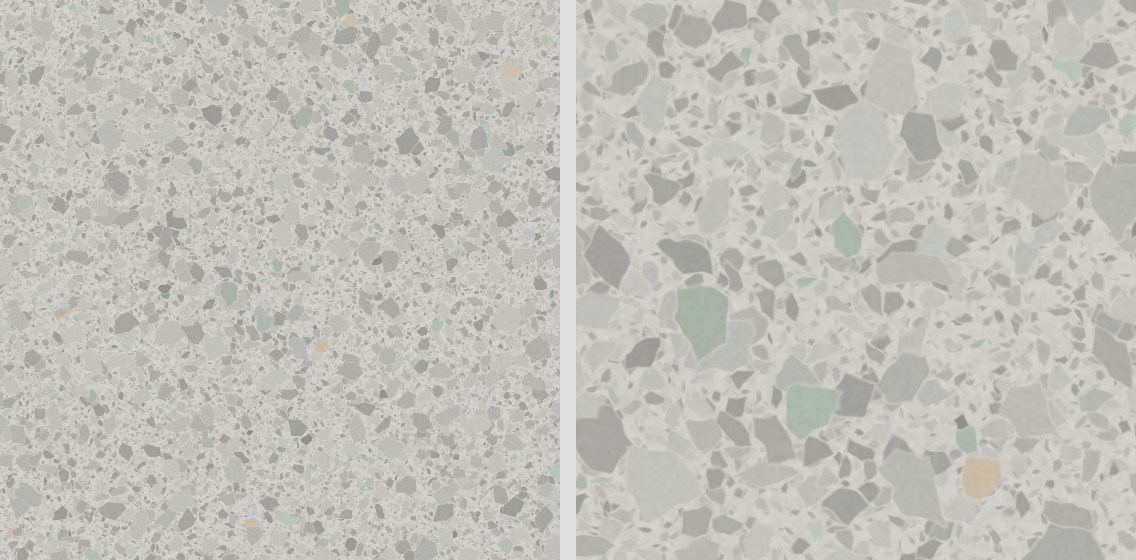
Left, the full canvas; right, a detail of the centre.
Reproduce this texture procedurally as a Shadertoy shader.

```glsl
// Pale grey terrazzo: angular stone chips of many sizes set in a light, grainy cement.

const float TAU = 6.28318;
const int   LAYERS = 5;
const float FINEST_GRID = 132.0;   // cells across the canvas, smallest chips
const float GRID_RATIO = 0.62;     // each layer is coarser by this factor
const float FINE_SHARE = 0.80;     // share of cells holding a chip
const float COARSE_SHARE = 0.52;
const int   CHIP_SIDES = 6;
const float EDGE_SOFTNESS = 0.0010;
const float RIM_WIDTH = 0.0016;    // clean cement around each chip
const float RIM_STRENGTH = 0.65;
const float LIGHT_TONE = 0.775;
const float DARK_TONE = 0.615;
const vec3  CEMENT = vec3(0.815, 0.805, 0.785);
const vec3  WARM_GREY = vec3(1.0, 0.984, 0.957);
const vec3  COOL_GREY = vec3(0.985, 0.995, 0.972);
const vec3  GREEN_TINT = vec3(0.94, 1.01, 0.97);
const vec3  TAN_TINT = vec3(1.05, 0.98, 0.89);
const vec3  RED_TINT = vec3(0.98, 0.80, 0.77);

float hash(vec2 p) {
    return fract(sin(dot(p, vec2(127.1, 311.7))) * 43758.5453);
}

float noise(vec2 p) {
    vec2 i = floor(p), f = fract(p);
    f = f * f * (3.0 - 2.0 * f);
    return mix(mix(hash(i), hash(i + vec2(1, 0)), f.x),
               mix(hash(i + vec2(0, 1)), hash(i + vec2(1, 1)), f.x), f.y);
}

// Signed distance to an irregular convex polygon, stretched along a random axis
float chipDistance(vec2 p, float radius, float stretch, vec2 seed) {
    float angle = TAU * hash(seed + 3.1);
    float c = cos(angle), s = sin(angle);
    p = mat2(c, -s, s, c) * p;
    p.y *= stretch;
    float d = -1e3;
    for (int i = 0; i < CHIP_SIDES; i++) {
        float k = float(i);
        float a = TAU * (k + 0.8 * hash(seed + 7.3 * k + 11.0)) / float(CHIP_SIDES);
        float reach = radius * mix(0.55, 1.0, hash(seed + 5.7 * k + 23.0));
        d = max(d, dot(p, vec2(cos(a), sin(a))) - reach);
    }
    return d / sqrt(stretch);
}

// Mostly light greys, with a few darker and a few tinted stones
vec3 chipColor(vec2 seed, float coarse) {
    float tone = mix(LIGHT_TONE, DARK_TONE, pow(hash(seed + 41.0), 1.7));
    tone -= 0.075 * step(0.93, hash(seed + 43.0));
    vec3 color = tone * mix(WARM_GREY, COOL_GREY, hash(seed + 47.0));
    float pick = hash(seed + 53.0);
    if (pick > 0.975) color *= GREEN_TINT;
    else if (pick > 0.955) color *= TAN_TINT;
    else if (pick > 0.948 && coarse < 0.6) color *= RED_TINT;
    return color;
}

vec3 cementColor(vec2 uv) {
    float grain = noise(uv * 330.0) - 0.5;
    float flecks = noise(uv * 150.0 + 31.0) - 0.5;
    float clouds = noise(uv * 9.0 + 71.0) - 0.5;
    return CEMENT + 0.040 * grain + 0.026 * flecks + 0.010 * clouds;
}

// Lay one grid of scattered chips over the colour so far
vec3 layChips(vec3 color, vec3 cement, vec2 uv, float grid, float coarse) {
    float soft = max(EDGE_SOFTNESS, 0.6 / iResolution.y);
    vec2 p = uv * grid;
    vec2 wobble = vec2(noise(uv * 130.0), noise(uv * 130.0 + 57.0)) - 0.5;
    float speckle = noise(uv * 360.0 + 19.0) - 0.5;
    for (int y = -1; y <= 1; y++)
    for (int x = -1; x <= 1; x++) {
        vec2 cell = floor(p) + vec2(x, y);
        vec2 seed = cell + 17.3 * grid;
        if (hash(seed) > mix(FINE_SHARE, COARSE_SHARE, coarse)) continue;
        vec2 center = cell + vec2(hash(seed + 1.7), hash(seed + 2.9));
        float radius = mix(0.30, 0.56, hash(seed + 4.3));
        float longest = mix(3.0, 2.0, coarse);
        float stretch = mix(1.1, longest, pow(hash(seed + 6.1), 1.4));
        vec2 local = p - center + wobble * grid * 0.0035;
        float d = chipDistance(local, radius, stretch, seed) / grid;
        float rim = 1.0 - smoothstep(0.0, RIM_WIDTH + soft, d);
        float body = 1.0 - smoothstep(-soft, soft, d);
        color = mix(color, cement, rim * RIM_STRENGTH);
        vec3 stone = chipColor(seed, coarse) + 0.028 * speckle;
        color = mix(color, stone, body);
    }
    return color;
}

void mainImage(out vec4 fragColor, in vec2 fragCoord) {
    vec2 uv = fragCoord / iResolution.y;
    vec3 cement = cementColor(uv);
    vec3 color = cement;

    // Fine splinters first, large stones last
    float grid = FINEST_GRID;
    for (int i = 0; i < LAYERS; i++) {
        float coarse = float(i) / float(LAYERS - 1);
        color = layChips(color, cement, uv, grid, coarse);
        grid *= GRID_RATIO;
    }
    fragColor = vec4(color, 1.0);
}
```
